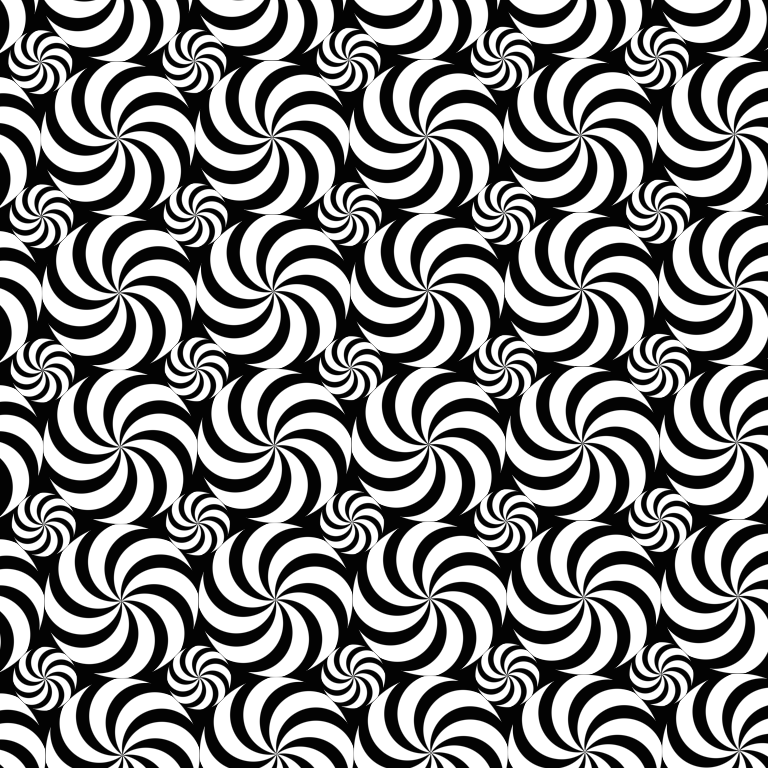
This pattern is drawn by a three.js fragment shader. Its source:

```glsl
// Black and white pinwheels on a square lattice, five repeats each way.
// Large discs touch their neighbours and small discs fill the gaps between them.
// Each arm edge is nearly a half circle running from the disc centre to its rim.

varying vec2 vUv;

const float TAU = 6.2831853;
const float PERIOD = 0.2007;
const float TILT = 0.0075;
const vec2 ANCHOR = vec2(0.558, 0.421);
const float EDGE = 0.001 / PERIOD;
const float LARGE_RADIUS = 0.5;
const float SMALL_RADIUS = 0.2071;
const float ARMS = 8.0;
const float WHITE_SHARE = 0.575;
const float BEND = 0.97;
const vec3 BLACK = vec3(0.01);
const vec3 WHITE = vec3(1.0);

vec2 rotate(vec2 p, float angle) {
  float c = cos(angle);
  float s = sin(angle);
  return vec2(c * p.x - s * p.y, s * p.x + c * p.y);
}

// Offset from the nearest whole lattice point
vec2 nearestCell(vec2 p) {
  return fract(p + 0.5) - 0.5;
}

float fill(float inside) {
  return smoothstep(-EDGE, EDGE, inside);
}

// Coverage of the white arms, which bend clockwise towards the rim
float pinwheel(vec2 p, float radius) {
  float r = length(p);
  float reach = BEND * min(r / radius, 1.0);
  float angle = atan(p.y, p.x + 1e-6) + asin(reach);
  float offset = abs(fract(angle * ARMS / TAU) - 0.5);

  // Turn the angular gap into a distance, kept crisp close to the rim
  float slant = max(sqrt(1.0 - reach * reach), 0.4);
  float span = r * slant * TAU / ARMS;
  float arm = (0.5 * WHITE_SHARE - offset) * span;
  return fill(arm) * fill(radius - r);
}

void main() {
  vec2 lattice = rotate(vUv - ANCHOR, -TILT) / PERIOD;
  float large = pinwheel(nearestCell(lattice), LARGE_RADIUS);
  float small = pinwheel(nearestCell(lattice + 0.5), SMALL_RADIUS);
  gl_FragColor = vec4(mix(BLACK, WHITE, max(large, small)), 1.0);
}
```
